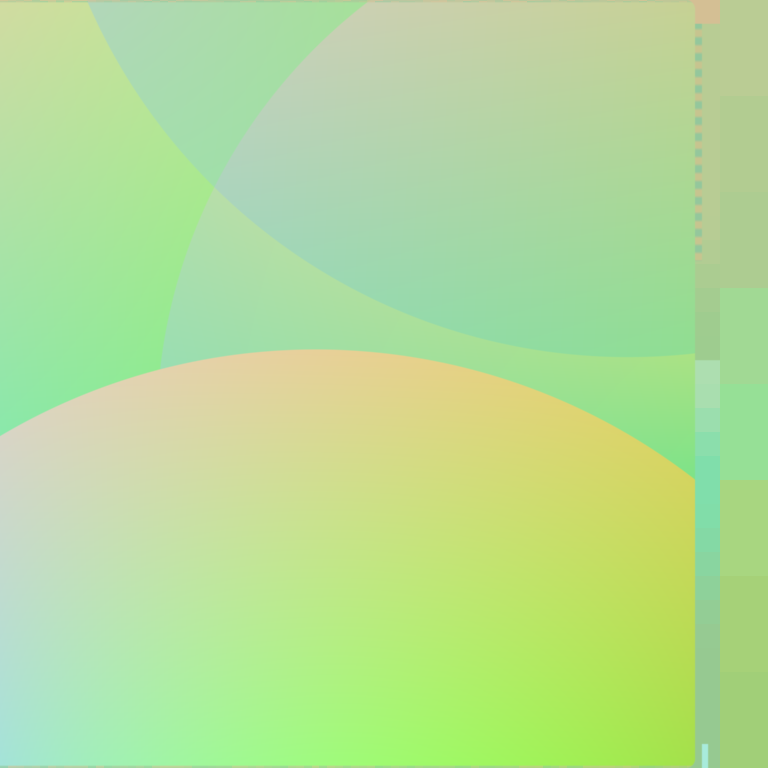
Write a WebGL 2 fragment shader that draws this background.

```glsl
#version 300 es
precision highp float;

uniform vec2 u_resolution;
out vec4 outColor;

// Circles: centre x, centre y, radius
const vec3 HILL = vec3(0.411, -0.260, 0.805);
const vec3 BOWL = vec3(0.818, 1.302, 0.767);
const vec3 DOME = vec3(0.907, 0.440, 0.703);

// Layout of the right border
const float PANEL_RIGHT = 0.905;
const float STRIP_RIGHT = 0.9375;
const float CELL = 0.03125;
const float BEAD_PITCH = 0.0208;
const float FRINGE = 0.003;

const vec3 HILL_GLOW = vec3(-0.02, 0.10, -0.10);
const vec3 STRIP_TOP = vec3(0.72, 0.80, 0.58);
const vec3 STRIP_SAGE = vec3(0.62, 0.80, 0.56);
const vec3 STRIP_PALE = vec3(0.68, 0.87, 0.69);
const vec3 STRIP_TEAL = vec3(0.50, 0.87, 0.67);
const vec3 STRIP_LOW = vec3(0.59, 0.79, 0.57);
const vec3 BEAD_WARM = vec3(0.78, 0.77, 0.56);
const vec3 BEAD_COOL = vec3(0.58, 0.78, 0.61);
const vec3 PEACH = vec3(0.83, 0.75, 0.58);
const vec3 AQUA = vec3(0.66, 0.92, 0.86);

// Border blocks, from bottom to top
const vec3 BLOCKS[8] = vec3[8](
    vec3(0.63, 0.81, 0.47), vec3(0.65, 0.82, 0.47),
    vec3(0.66, 0.84, 0.50), vec3(0.59, 0.88, 0.59),
    vec3(0.63, 0.85, 0.58), vec3(0.68, 0.80, 0.57),
    vec3(0.70, 0.80, 0.57), vec3(0.73, 0.80, 0.58));

float hash(vec2 p) {
    vec3 q = fract(p.xyx * 0.1031);
    q += dot(q, q.yzx + 33.33);
    return fract((q.x + q.y) * q.z);
}

// Coverage of a signed distance, positive inside
float cover(float inside, float soft) {
    return smoothstep(-soft, soft, inside);
}

float disc(vec2 p, vec3 circle, float soft) {
    return cover(circle.z - distance(p, circle.xy), soft);
}

vec3 fourCorners(vec2 t, vec3 bl, vec3 br, vec3 tl, vec3 tr) {
    return mix(mix(bl, br, t.x), mix(tl, tr, t.x), t.y);
}

vec3 panelColor(vec2 p, float soft) {
    // Each overlap has its own corner gradient
    vec3 field = fourCorners((p - vec2(0.0, 0.431)) / vec2(0.273, 0.569),
        vec3(0.54, 0.91, 0.67), vec3(0.53, 0.93, 0.53),
        vec3(0.82, 0.86, 0.63), vec3(0.76, 0.90, 0.58));
    vec3 bowl = fourCorners((p - vec2(0.115, 0.753)) / vec2(0.367, 0.247),
        vec3(0.64, 0.87, 0.69), vec3(0.61, 0.88, 0.63),
        vec3(0.70, 0.84, 0.73), vec3(0.65, 0.88, 0.60));
    vec3 dome = fourCorners((p - vec2(0.208, 0.375)) / vec2(0.697, 0.378),
        vec3(0.54, 0.87, 0.71), vec3(0.49, 0.89, 0.53),
        vec3(0.70, 0.87, 0.68), vec3(0.90, 0.88, 0.50));
    vec3 overlap = fourCorners((p - vec2(0.277, 0.535)) / vec2(0.628, 0.465),
        vec3(0.56, 0.85, 0.74), vec3(0.56, 0.87, 0.57),
        vec3(0.81, 0.81, 0.75), vec3(0.78, 0.82, 0.58));
    vec2 h = p / vec2(PANEL_RIGHT, 0.544);
    vec3 hill = fourCorners(h,
        vec3(0.64, 0.89, 0.85), vec3(0.64, 0.88, 0.29),
        vec3(0.90, 0.82, 0.76), vec3(0.915, 0.81, 0.41));
    hill += HILL_GLOW * 4.0 * h.x * (1.0 - h.x) * (1.0 - h.y);

    float inBowl = disc(p, BOWL, soft);
    vec3 color = mix(mix(field, bowl, inBowl), mix(dome, overlap, inBowl), disc(p, DOME, soft));
    return mix(color, hill, disc(p, HILL, soft));
}

vec3 stripColor(vec2 p, float soft) {
    // Stepped vertical ramp
    float y = (floor(p.y / CELL) + 0.5) * CELL;
    vec3 color = mix(STRIP_LOW, STRIP_TEAL, smoothstep(0.15, 0.36, y));
    color = mix(color, STRIP_PALE, smoothstep(0.38, 0.51, y));
    vec3 upper = mix(STRIP_SAGE, STRIP_TOP, smoothstep(0.56, 0.72, y));
    color = mix(color, upper, cover(p.y - 0.531, soft));

    // Beads beside the panel
    float wave = abs(fract(p.y / BEAD_PITCH) - 0.5) * 2.0;
    vec3 bead = mix(BEAD_COOL, BEAD_WARM, smoothstep(0.25, 0.75, wave));
    float beadMask = cover(0.914 - p.x, soft) * cover(p.y - 0.66, soft);
    color = mix(color, bead, beadMask);

    // Corner accents
    color = mix(color, PEACH, cover(p.y - 0.969, soft));
    float accent = cover(0.004 - abs(p.x - 0.918), soft) * cover(CELL - p.y, soft);
    return mix(color, AQUA, accent);
}

void main() {
    vec2 p = gl_FragCoord.xy / u_resolution;
    float soft = 1.0 / min(u_resolution.x, u_resolution.y);

    // Panel with a mottled fringe along top and bottom
    vec3 panel = panelColor(p, soft);
    float edge = min(p.y, 1.0 - p.y);
    vec3 speck = mix(BEAD_COOL, PEACH, hash(floor(p / 0.0104)));
    panel = mix(panel, speck, 0.6 * cover(FRINGE - edge, soft));

    // Rounded panel corners over the strip, then the block column
    vec2 corner = vec2(p.x - PANEL_RIGHT, abs(p.y - 0.5) - 0.5) + 0.012;
    float inside = 0.012 - length(max(corner, 0.0));
    vec3 color = mix(stripColor(p, soft), panel, cover(inside, soft));
    int row = clamp(int(p.y * 8.0), 0, 7);
    color = mix(color, BLOCKS[row], cover(p.x - STRIP_RIGHT, 0.5 * soft));
    outColor = vec4(color, 1.0);
}
```
